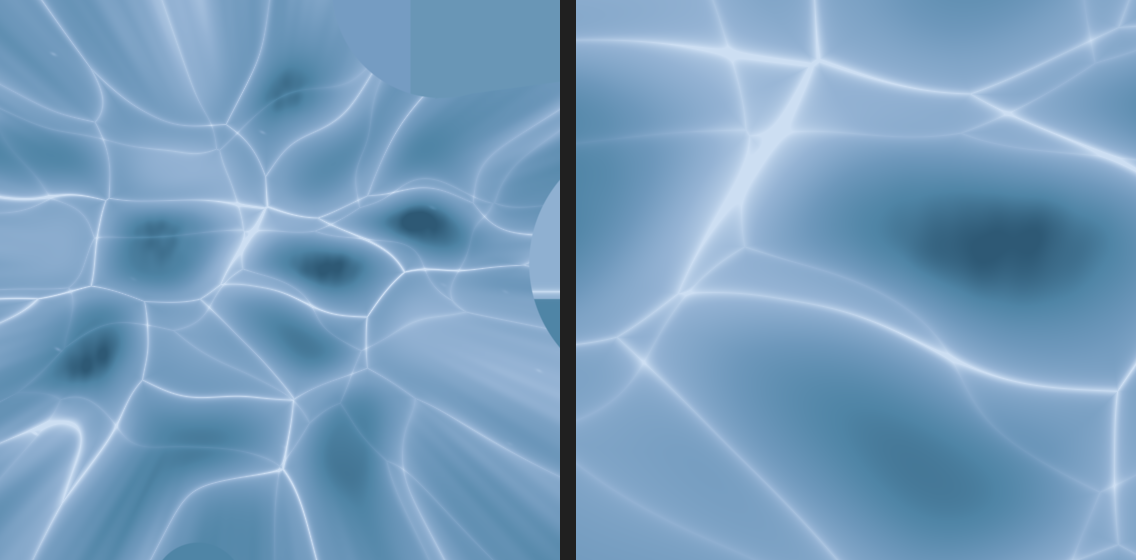
Left: the whole. Right: its middle third, enlarged.
This texture is drawn by a Shadertoy shader. Its source:

```glsl
const vec3 DEEP = vec3(0.18, 0.35, 0.46);
const vec3 TEAL = vec3(0.31, 0.52, 0.65);
const vec3 BLUE = vec3(0.43, 0.595, 0.735);
const vec3 PALE = vec3(0.58, 0.70, 0.83);
const vec3 FOAM = vec3(0.80, 0.87, 0.95);

struct Cell {
    float edge;    // distance to the nearest border
    float inner;   // rounded border distance
    float centre;  // distance to the seed
    vec2 id;       // random pair of the cell
};

vec2 hash2(vec2 p) {
    vec3 q = fract(p.xyx * vec3(0.1031, 0.1030, 0.0973));
    q += dot(q, q.yzx + 33.33);
    return fract((q.xx + q.yz) * q.zy);
}

float gradientDot(vec2 corner, vec2 offset) {
    return dot(hash2(corner) * 2.0 - 1.0, offset);
}

float gradientNoise(vec2 p) {
    vec2 i = floor(p), f = fract(p);
    vec2 u = f * f * f * (f * (f * 6.0 - 15.0) + 10.0);
    vec2 e = vec2(1.0, 0.0);
    float low = mix(gradientDot(i, f), gradientDot(i + e, f - e), u.x);
    float high = mix(gradientDot(i + e.yx, f - e.yx), gradientDot(i + 1.0, f - 1.0), u.x);
    return mix(low, high, u.y);
}

vec2 seedAt(vec2 cell) {
    return 0.1 + 0.8 * hash2(cell + 17.0);
}

Cell voronoi(vec2 p, float rounding) {
    vec2 base = floor(p), f = fract(p), nearest = vec2(0.0), home = vec2(0.0);
    float best = 8.0;
    for (int y = -1; y <= 1; y++)
    for (int x = -1; x <= 1; x++) {
        vec2 g = vec2(x, y);
        vec2 r = g + seedAt(base + g) - f;
        if (dot(r, r) < best) { best = dot(r, r); nearest = r; home = g; }
    }
    float edge = 8.0, sum = 0.0;
    for (int y = -2; y <= 2; y++)
    for (int x = -2; x <= 2; x++) {
        vec2 g = home + vec2(x, y);
        vec2 r = g + seedAt(base + g) - f;
        vec2 apart = r - nearest;
        if (dot(apart, apart) > 0.0001) {
            float d = dot(0.5 * (nearest + r), normalize(apart));
            edge = min(edge, d);
            sum += exp(-rounding * d);
        }
    }
    return Cell(edge, max(0.0, -log(sum) / rounding), sqrt(best), hash2(base + home + 71.0));
}

// Pull the rim inward so that outer cells smear into rays
vec2 radialSmear(vec2 v, float rim, float amount) {
    float r = length(v) + 0.0001;
    float excess = log(1.0 + exp((r - rim) * 40.0)) / 40.0;
    return v / r * (r - amount * excess);
}

vec2 warp(vec2 p, float scale, float amount) {
    return p + amount * vec2(gradientNoise(p * scale), gradientNoise(p * scale + 31.7));
}

vec3 waterRamp(float t) {
    t = clamp(t, 0.0, 1.0) * 4.0;
    vec3 c = mix(DEEP, TEAL, clamp(t, 0.0, 1.0));
    c = mix(c, BLUE, clamp(t - 1.0, 0.0, 1.0));
    c = mix(c, PALE, clamp(t - 2.0, 0.0, 1.0));
    return mix(c, FOAM, clamp(t - 3.0, 0.0, 1.0));
}

float fleck(vec2 p, float grid) {
    vec2 id = floor(p * grid);
    vec2 v = (fract(p * grid) - 0.25 - 0.5 * hash2(id + 5.0)) / grid;
    vec2 pick = hash2(id + 43.0);
    v = mat2(0.9, 0.44, -0.44, 0.9) * v / vec2(0.006, 0.0028);
    return step(0.74, pick.x) * pick.y * exp(-dot(v, v));
}

vec3 paint(vec3 under, vec3 over, float dist, float blur) {
    return mix(over, under, smoothstep(-blur, blur, dist));
}

void mainImage(out vec4 fragColor, in vec2 fragCoord) {
    vec2 uv = fragCoord / iResolution.xy;
    float blur = 1.0 / iResolution.y;

    // Smeared coordinates, with flatter cells across the middle
    vec2 hub = vec2(0.46, 0.52);
    vec2 v = uv - hub;
    vec2 dir = v / (length(v) + 0.0001);
    float rim = 0.39 + 0.12 * gradientNoise(dir * 1.7 + 4.0);
    vec2 p = hub + radialSmear(v, rim, 0.88);
    vec2 q = warp(p, 5.0, 0.065);
    q = vec2(q.x * 4.3, q.y * 4.6 + 0.45 * tanh((q.y - 0.55) * 6.0));

    // Water depth inside the cells
    Cell cell = voronoi(q + 3.0, 9.0);
    Cell veil = voronoi(warp(q, 1.2, 0.3) * 0.9 + 21.4, 9.0);
    float depth = smoothstep(0.0, 0.3, cell.inner);
    float shallow = smoothstep(0.22, 0.16, cell.id.x);
    float tone = 0.54 + depth * mix(-0.27 - 0.07 * cell.id.y, 0.15, shallow);
    tone += 0.10 * gradientNoise(uv * 4.0 + 9.0) - 0.05 * smoothstep(0.0, 0.3, veil.inner);
    float spot = depth * step(0.66, cell.id.x) * exp(-13.0 * cell.centre * cell.centre);
    tone -= spot * (0.24 + 0.10 * gradientNoise(p * vec2(50.0, 28.0)));
    vec2 pool = (uv - vec2(0.41, 0.57)) * vec2(7.0, 10.0);
    tone += 0.20 * exp(-dot(pool, pool));

    // Bright caustic borders with soft halos
    float glint = smoothstep(-0.35, 0.45, gradientNoise(p * 5.0 + 2.0));
    tone += mix(0.12, 0.42, glint) * exp(-cell.edge / 0.018) + 0.11 * exp(-cell.edge / 0.08);
    tone += 0.11 * exp(-veil.edge / 0.016) + 0.05 * exp(-veil.edge / 0.08);

    // Outer rays and floating flecks
    float rays = gradientNoise(dir * 7.0) + 0.5 * gradientNoise(dir * 21.0);
    tone += 0.24 * rays * smoothstep(rim - 0.06, rim + 0.16, length(v));
    tone += 0.25 * fleck(uv, 7.0);
    vec3 color = waterRamp(tone);

    // Flat lobes cut by the canvas border
    float slope = 0.824 + 0.135 * (uv.x - 0.777) - uv.y;
    float topLobe = min(length(uv - vec2(0.788, 1.02)) - 0.195, max(0.777 - uv.x, slope));
    vec3 topColor = mix(vec3(0.46, 0.61, 0.76), vec3(0.41, 0.59, 0.715), smoothstep(-blur, blur, uv.x - 0.733));
    color = paint(color, topColor, topLobe, blur);
    vec3 sideColor = mix(TEAL, vec3(0.56, 0.69, 0.82), smoothstep(-blur, blur, uv.y - 0.466));
    sideColor = mix(sideColor, FOAM, exp(-abs(uv.y - 0.479) / 0.004));
    color = paint(color, sideColor, length(uv - vec2(1.177, 0.529)) - 0.232, blur);
    color = paint(color, TEAL, length(uv - vec2(0.354, -0.05)) - 0.081, blur);

    fragColor = vec4(color, 1.0);
}
```
